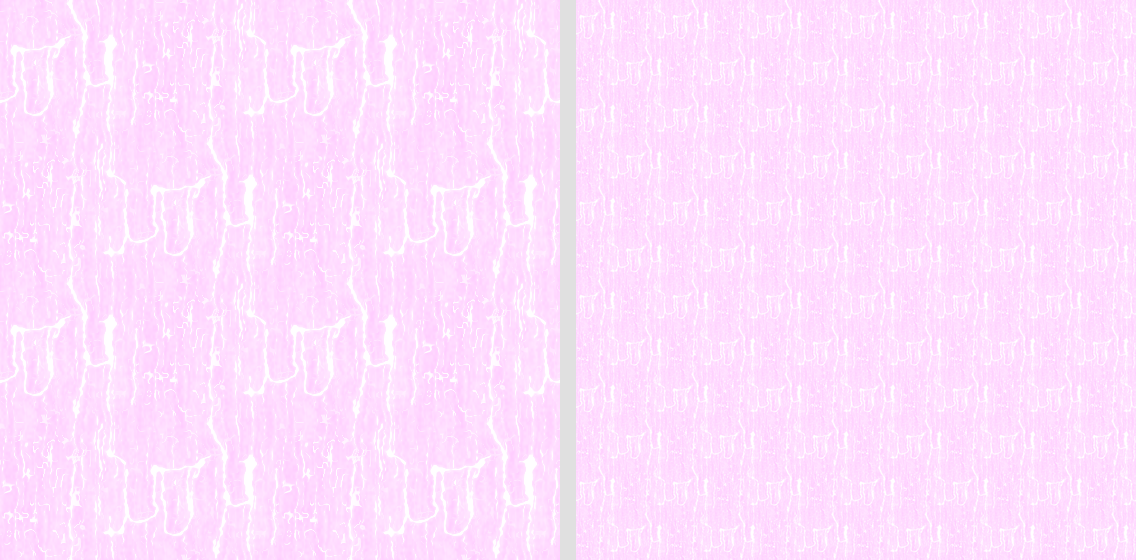
Left: one tile. Right: repeated 3 by 3.
Give the GLSL for this texture, as a WebGL 2 fragment shader.

```glsl
#version 300 es
precision highp float;
uniform vec2 u_resolution;
out vec4 fragColor;

const float CELLS = 4.0;                       // half-drop columns across the canvas
const vec3 DEEP_PINK = vec3(1.0, 0.805, 1.0);
const vec3 PALE_PINK = vec3(1.0, 0.90, 1.0);
const vec3 CRACK_WHITE = vec3(1.0, 0.995, 1.0);

float hash(vec2 p) {
  vec3 h = fract(p.xyx * vec3(0.1031, 0.1030, 0.0973));
  h += dot(h, h.yzx + 33.33);
  return fract((h.x + h.y) * h.z);
}

// Half-drop lattice: every cell repeats at (1, 1) and (0, 2)
vec2 wrapId(vec2 id, vec2 freq) {
  float column = floor((id.x + 0.5) / freq.x);
  id -= column * freq;
  id.y -= 2.0 * freq.y * floor((id.y + 0.5) / (2.0 * freq.y));
  return id;
}

vec2 fold(vec2 d) {
  d -= floor(d.x + 0.5);
  d.y -= 2.0 * floor(d.y * 0.5 + 0.5);
  return d;
}

float noise(vec2 p, vec2 freq, float seed) {
  vec2 g = p * freq, i = floor(g), f = g - i;
  f = f * f * (3.0 - 2.0 * f);
  float a = hash(wrapId(i, freq) + seed);
  float b = hash(wrapId(i + vec2(1, 0), freq) + seed);
  float c = hash(wrapId(i + vec2(0, 1), freq) + seed);
  float d = hash(wrapId(i + vec2(1, 1), freq) + seed);
  return mix(mix(a, b, f.x), mix(c, d, f.x), f.y);
}

float smoothMin(float a, float b, float k) {
  float h = max(k - abs(a - b), 0.0) / k;
  return min(a, b) - h * h * k * 0.25;
}

// Straight split from a to b
float crack(vec2 p, vec2 a, vec2 b, float width) {
  vec2 axis = b - a, d = fold(p - 0.5 * (a + b));
  float t = clamp(dot(d, axis) / dot(axis, axis), -0.5, 0.5);
  return length(d - axis * t) - width;
}

// U-shaped edge of a bark plate, open at the top
float trough(vec2 p, vec2 base, float radius, float height, float width) {
  vec2 d = fold(p - base - vec2(0.0, -0.5 * height)) - vec2(0.0, 0.5 * height);
  float arms = length(vec2(abs(d.x) - radius, max(-d.y - height, 0.0)));
  float bowl = abs(length(d) - radius);
  return (d.y < 0.0 ? arms : bowl) - width;
}

float plateEdges(vec2 p) {
  const float WEB = 0.045;
  float d = trough(p, vec2(0.26, 0.74), 0.09, 0.37, 0.008);
  d = smoothMin(d, trough(p, vec2(0.69, 0.52), 0.09, 0.25, 0.009), WEB);
  d = smoothMin(d, trough(p, vec2(0.0, 0.62), 0.11, 0.27, 0.009), WEB);
  // Brow, shoulders and hooks
  d = smoothMin(d, crack(p, vec2(0.09, 0.37), vec2(0.42, 0.32), 0.006), WEB);
  d = smoothMin(d, crack(p, vec2(0.42, 0.32), vec2(0.48, 0.25), 0.007), WEB);
  d = smoothMin(d, crack(p, vec2(0.42, 0.32), vec2(0.36, 0.65), 0.005), WEB);
  d = smoothMin(d, crack(p, vec2(0.71, 0.30), vec2(0.82, 0.31), 0.010), WEB);
  d = smoothMin(d, crack(p, vec2(0.77, 0.32), vec2(0.75, 0.52), 0.014), WEB);
  d = smoothMin(d, crack(p, vec2(0.79, 1.23), vec2(0.88, 1.30), 0.009), WEB);
  d = smoothMin(d, crack(p, vec2(0.90, 1.62), vec2(0.88, 1.80), 0.010), WEB);
  d = smoothMin(d, crack(p, vec2(0.88, 1.80), vec2(0.76, 1.81), 0.008), WEB);
  // Long upright splits
  d = smoothMin(d, crack(p, vec2(0.79, 0.30), vec2(0.79, 1.24), 0.007), WEB);
  d = smoothMin(d, crack(p, vec2(0.79, -0.3), vec2(0.80, 0.30), 0.004), WEB);
  d = smoothMin(d, crack(p, vec2(0.60, 0.55), vec2(0.55, 0.94), 0.007), WEB);
  d = smoothMin(d, crack(p, vec2(0.54, 0.94), vec2(0.51, 2.03), 0.006), WEB);
  d = smoothMin(d, crack(p, vec2(0.51, 2.03), vec2(0.60, 2.27), 0.009), WEB);
  d = smoothMin(d, crack(p, vec2(0.99, 0.35), vec2(0.95, 0.90), 0.007), WEB);
  return smoothMin(d, crack(p, vec2(0.71, 1.03), vec2(0.72, 1.67), 0.005), WEB);
}

// Fine broken strands, staggered per column
float strandDistance(vec2 p) {
  const vec2 FREQ = vec2(14.0, 2.0);
  float nearest = 1.0;
  for (float c = -1.0; c <= 1.0; c++) {
    float column = floor(p.x * FREQ.x) + c;
    float stagger = hash(vec2(column - FREQ.x * floor((column + 0.5) / FREQ.x), 71.0));
    float along = p.y * FREQ.y + stagger;
    vec2 id = wrapId(vec2(column, floor(along)), FREQ);
    float x = (column + 0.2 + 0.6 * hash(id + 11.0)) / FREQ.x;
    float taper = smoothstep(0.0, 0.2, 0.5 - abs(fract(along) - 0.5));
    float width = 0.007 * taper * smoothstep(0.2, 0.8, hash(id + 29.0));
    nearest = min(nearest, abs(p.x - x) + 0.004 - width);
  }
  return nearest;
}

void main() {
  vec2 p = vec2(gl_FragCoord.x / u_resolution.x, 1.0 - gl_FragCoord.y / u_resolution.y) * CELLS;
  float soft = max(CELLS / u_resolution.y * 0.6, 0.003);

  // Ragged wandering of every split
  vec2 q = p;
  q.x += 0.040 * (noise(p, vec2(8, 9), 3.0) - 0.5) + 0.016 * (noise(p, vec2(24, 36), 5.0) - 0.5);
  q.y += 0.030 * (noise(p, vec2(18, 12), 7.0) - 0.5);
  float ragged = noise(p, vec2(44, 40), 13.0) - 0.5;

  float edges = plateEdges(q) + 0.012 * ragged;
  float strands = strandDistance(q) + 0.010 * ragged + 0.008 * (noise(p, vec2(12, 16), 17.0) - 0.45);
  float white = 1.0 - smoothstep(-soft, soft, min(edges, strands));

  // Crumbled flecks gather in one rough zone
  vec2 zone = fold(p - vec2(0.29, 1.56)) / vec2(0.40, 0.65);
  float rough = 1.0 - smoothstep(0.5, 1.2, length(zone));
  float vein = abs(noise(q, vec2(30, 22), 19.0) - 0.5);
  float patches = smoothstep(0.52, 0.72, noise(p, vec2(20, 16), 23.0) + 0.10 * rough);
  float flecks = (1.0 - smoothstep(0.03, 0.10, vein)) * patches * mix(0.35, 0.95, rough);

  // Fibrous pink ground
  float fibre = 0.35 * noise(q, vec2(40, 5), 31.0) + 0.30 * noise(q, vec2(14, 3), 37.0);
  float grain = 0.35 * noise(p, vec2(60, 42), 41.0);
  float tone = 0.5 + 1.3 * (fibre + grain - 0.5) - 0.12 * rough;
  float halo = 0.25 * (1.0 - smoothstep(0.0, 0.022, min(edges, strands + 0.004)));
  vec3 colour = mix(DEEP_PINK, PALE_PINK, clamp(tone, 0.0, 1.0));
  colour = mix(colour, CRACK_WHITE, max(max(white, flecks), halo));
  fragColor = vec4(colour, 1.0);
}
```
